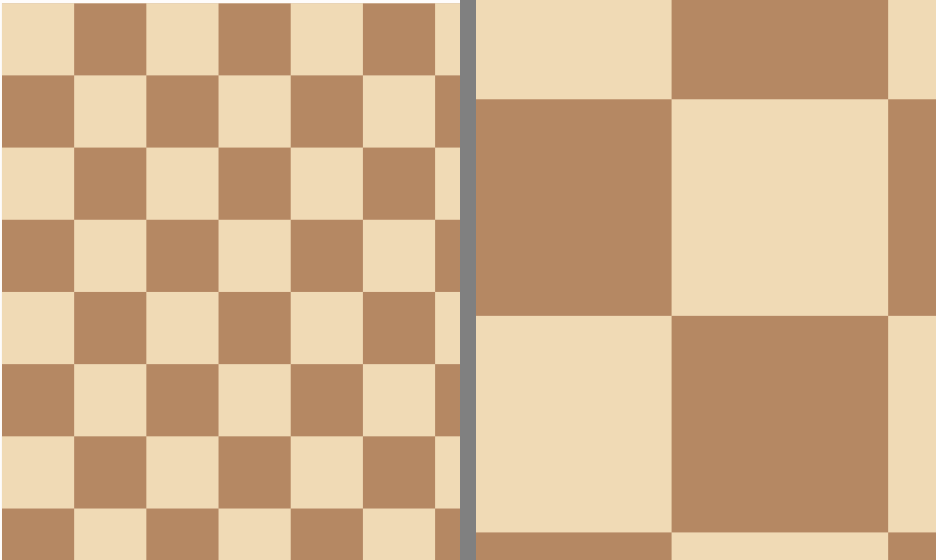
Left, the full canvas; right, a detail of the centre.
A WebGL 2 fragment shader for this pattern:

```glsl
#version 300 es
precision highp float;
// Two-tone checkerboard of tan and cream squares with a thin white margin at left and top.

// Lengths are fractions of the canvas height.
#define CELL_SIZE 0.12891
#define LEFT_MARGIN 0.0035
#define TOP_MARGIN 0.0057
#define EDGE_PIXELS 1.0
#define CREAM vec3(0.94, 0.853, 0.71)
#define TAN vec3(0.71, 0.533, 0.39)
#define MARGIN_WHITE vec3(0.995, 0.99, 0.985)

uniform vec2 u_resolution;
out vec4 fragColor;

// Triangle wave: positive in even cells, negative in odd ones, zero on the edges.
vec2 alternatingDistance(vec2 cell) {
    return abs(mod(cell - 0.5, 2.0) - 1.0) - 0.5;
}

void main() {
    // Position measured right and down from the board's top left corner.
    vec2 fromTopLeft = vec2(gl_FragCoord.x, u_resolution.y - gl_FragCoord.y);
    vec2 board = fromTopLeft / u_resolution.y - vec2(LEFT_MARGIN, TOP_MARGIN);
    float edgeWidth = EDGE_PIXELS / u_resolution.y;

    // Smoothed checker: the product of the two axis signs.
    vec2 edgeDistance = alternatingDistance(board / CELL_SIZE) * CELL_SIZE;
    vec2 axisSign = clamp(2.0 * edgeDistance / edgeWidth, -1.0, 1.0);
    float lightness = 0.5 + 0.5 * axisSign.x * axisSign.y;
    vec3 squares = mix(TAN, CREAM, lightness);

    // White margin outside the board.
    vec2 inside = clamp(board / edgeWidth + 0.5, 0.0, 1.0);
    fragColor = vec4(mix(MARGIN_WHITE, squares, inside.x * inside.y), 1.0);
}
```
